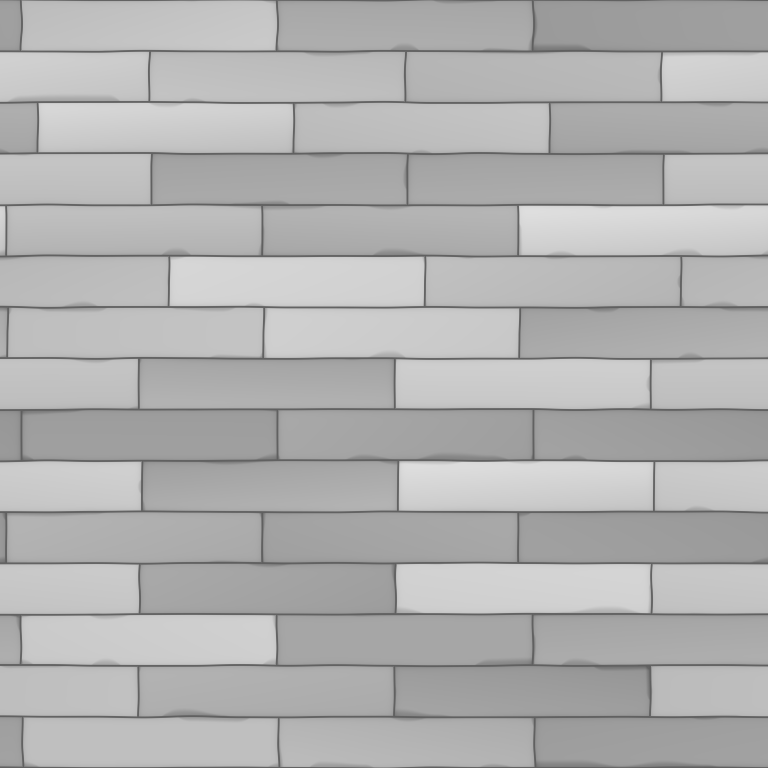
Give the GLSL for this texture, as a three.js fragment shader.

```glsl
// Grey slab wall: 15 courses of 3 long slabs in a jittered half bond.
// Each slab has a hashed tone and a slanted gradient; thin dark joints,
// soft edge shadows and noise-shaped chips come from edge distances.

varying vec2 vUv;

float hash(vec2 p) {
  return fract(sin(dot(p, vec2(127.1, 311.7))) * 43758.5453);
}

// Smooth one-dimensional value noise, one strand per seed
float noise(float t, float seed) {
  float i = floor(t);
  float f = fract(t);
  f = f * f * (3.0 - 2.0 * f);
  return mix(hash(vec2(i, seed)), hash(vec2(i + 1.0, seed)), f);
}

// Darkening near one edge: d is the distance to it, t runs along it
float edgeWear(float d, float t, float seed, float chipSize) {
  float chip = chipSize * smoothstep(0.66, 1.0, noise(t, seed));
  float chipShade = smoothstep(0.0, 0.003, chip)
                  * (1.0 - smoothstep(chip * 0.35, chip + 0.0015, d));
  float softShade = exp(-d / 0.0028) * (0.4 + 0.6 * noise(t * 0.6, seed + 7.0));
  return 0.09 * chipShade + 0.11 * softShade;
}

void main() {
  vec2 p = vUv;

  // Slightly wavy bed joints
  float nearestBed = mod(floor(p.y * 15.0 + 0.5), 15.0);
  p.y += 0.0016 * (noise(p.x * 16.0, nearestBed + 40.0) - 0.5);
  float course = mod(floor(p.y * 15.0), 15.0);

  // Half bond with a small random slide, and gently bent upright joints
  float slide = hash(vec2(course, 5.3));
  float offset = 0.5 * mod(course, 2.0) + 0.02 + 0.17 * slide * slide;
  p.x += 0.002 * (noise(p.y * 32.0, course + 70.0) - 0.5);
  float along = p.x * 3.0 - offset;
  vec2 slab = vec2(mod(floor(along), 3.0), course);
  vec2 local = vec2(fract(along), fract(p.y * 15.0));

  // Distances to the slab edges, in canvas units
  vec2 low = local / vec2(3.0, 15.0);
  vec2 high = (1.0 - local) / vec2(3.0, 15.0);

  // Slab tone with a random slanted gradient
  float level = pow(hash(slab + 11.7), 1.2);
  float tone = mix(0.615, 0.83, level);
  vec2 slope = vec2(hash(slab + 23.1), hash(slab + 37.9)) - 0.5;
  slope.y += 0.5 * (level - 0.4);
  tone += dot(local - 0.5, slope * vec2(0.08, 0.12));

  // Worn edges, with deeper chips along the beds than at the ends
  float seed = slab.x * 17.0 + slab.y * 3.0;
  float wear = edgeWear(low.y, local.x * 6.0, seed + 0.1, 0.011);
  wear += edgeWear(high.y, local.x * 6.0, seed + 0.3, 0.007);
  wear += edgeWear(low.x, local.y * 2.0, seed + 0.5, 0.005);
  wear += edgeWear(high.x, local.y * 2.0, seed + 0.7, 0.006);
  tone -= min(wear, 0.2);

  // Thin dark joints
  vec2 nearest = min(low, high);
  float joint = 1.0 - smoothstep(0.0004, 0.002, min(nearest.x, nearest.y));
  tone = mix(tone, 0.37, joint * 0.95);

  gl_FragColor = vec4(vec3(tone), 1.0);
}
```
